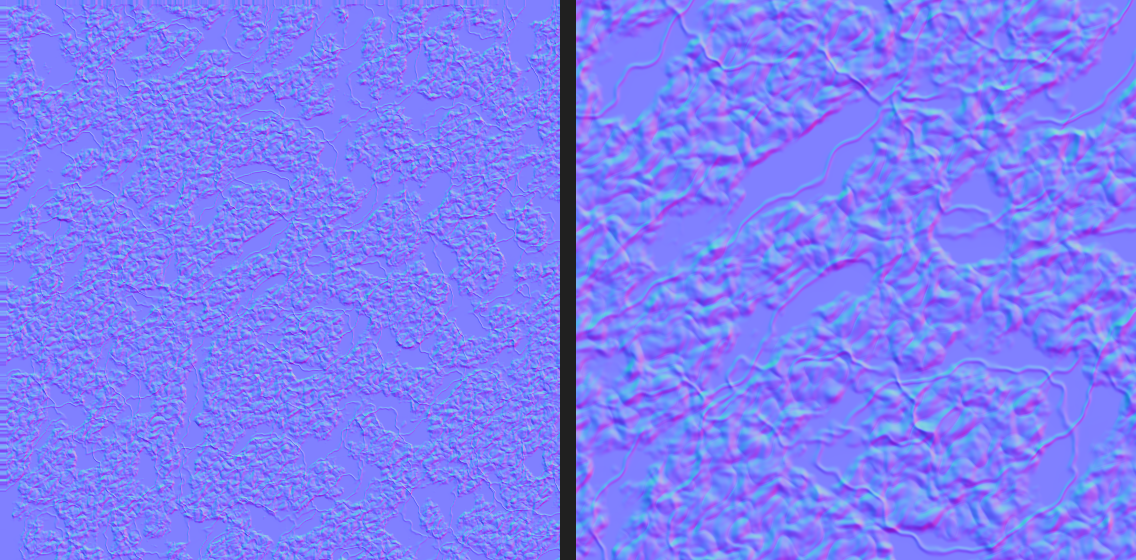
Left: the whole. Right: its middle third, enlarged.
Reproduce this texture map procedurally as a WebGL 2 fragment shader.

```glsl
#version 300 es
precision highp float;
// Tangent-space normal map of crumpled terrain: wrinkled plateaus are cut by
// ragged flat channels and traced by thin winding ridges. A height field is
// built from gradient noise, and its slopes are encoded as colour.

uniform vec2 u_resolution;
out vec4 fragColor;

// Random unit vector for a lattice cell
vec2 randomDirection(vec2 cell) {
    uvec2 c = uvec2(ivec2(cell) + 4096);
    uint h = c.x * 1597334677u ^ c.y * 3812015801u;
    h = (h ^ (h >> 15)) * 2246822519u;
    h = (h ^ (h >> 13)) * 3266489917u;
    float angle = float((h ^ (h >> 16)) & 65535u) / 65536.0 * 6.28319;
    return vec2(cos(angle), sin(angle));
}

float gradientNoise(vec2 p) {
    vec2 cell = floor(p), f = p - cell;
    vec2 u = f * f * f * (f * (f * 6.0 - 15.0) + 10.0);
    vec2 e = vec2(1.0, 0.0);
    float a = dot(randomDirection(cell), f);
    float b = dot(randomDirection(cell + e.xy), f - e.xy);
    float c = dot(randomDirection(cell + e.yx), f - e.yx);
    float d = dot(randomDirection(cell + e.xx), f - e.xx);
    return mix(mix(a, b, u.x), mix(c, d, u.x), u.y);
}

// Octaves divided by frequency, so that each adds an equal slope
float slopeNoise(vec2 p, float frequency, int octaves) {
    float sum = 0.0;
    for (int i = 0; i < octaves; i++) {
        sum += gradientNoise(p * frequency + float(i) * 17.3) / frequency;
        frequency *= 1.93;
    }
    return sum;
}

// Folded noise: sharp creases between rounded lumps
float creaseNoise(vec2 p, float frequency) {
    return abs(gradientNoise(p * frequency)) / frequency;
}

// Narrow rounded crest along the zero contour of a field
float crest(float field, float width) {
    float t = field / width;
    return exp(-t * t);
}

float terrainHeight(vec2 p) {
    // Border samples repeat, which leaves short streaks at left and top
    p = vec2(max(p.x, 0.011), min(p.y, 0.992));

    // Stretch the grain slightly along the rising diagonal
    vec2 q = p + 0.12 * (p.x - p.y) * vec2(1.0, -1.0);

    // Channels follow the zero lines of a broad noise, with varied width
    float broad = gradientNoise(q * 6.5 + 3.7);
    float channelWidth = 0.035 + 0.16 * gradientNoise(q * 3.1 + 11.9);
    float ragged = slopeNoise(q + 5.1, 14.0, 5);
    float plateau = smoothstep(0.0, 0.11, abs(broad) - channelWidth + 5.5 * ragged);

    // Wrinkles on the plateaus, bent by a fine warp
    vec2 bend = vec2(gradientNoise(q * 47.0 + 1.3), gradientNoise(q * 47.0 + 31.7));
    vec2 w = q + 0.006 * bend;
    float wrinkles = 0.09 * slopeNoise(w + 9.4, 48.0, 2)
                   + 0.13 * slopeNoise(w + 2.6, 105.0, 2)
                   + 0.16 * creaseNoise(w + 4.4, 66.0);
    float height = plateau * (wrinkles + 0.0009);

    // Thin ridges wander across plateaus and along the channel sides
    float wiggle = slopeNoise(q + 7.9, 26.0, 3);
    float path = gradientNoise(q * 4.1 + 21.3) + 2.6 * wiggle;
    float trail = gradientNoise(q * 5.2 + 43.8) + 2.8 * wiggle;
    float bank = broad + 0.05 + 2.4 * wiggle;
    height += 0.0007 * crest(path, 0.010);
    height += 0.0006 * crest(trail, 0.012);
    height += 0.0006 * crest(bank, 0.012);
    return height;
}

void main() {
    vec2 p = gl_FragCoord.xy / u_resolution;

    // Central differences at a fixed fraction of the canvas
    vec2 e = vec2(0.001, 0.0);
    vec2 slope = vec2(terrainHeight(p + e.xy) - terrainHeight(p - e.xy),
                      terrainHeight(p + e.yx) - terrainHeight(p - e.yx))
               / (2.0 * e.x);

    // Pack the unit normal into colour
    vec3 normal = normalize(vec3(-slope * vec2(1.0, 1.25), 1.0));
    fragColor = vec4(normal * 0.5 + 0.5, 1.0);
}
```
